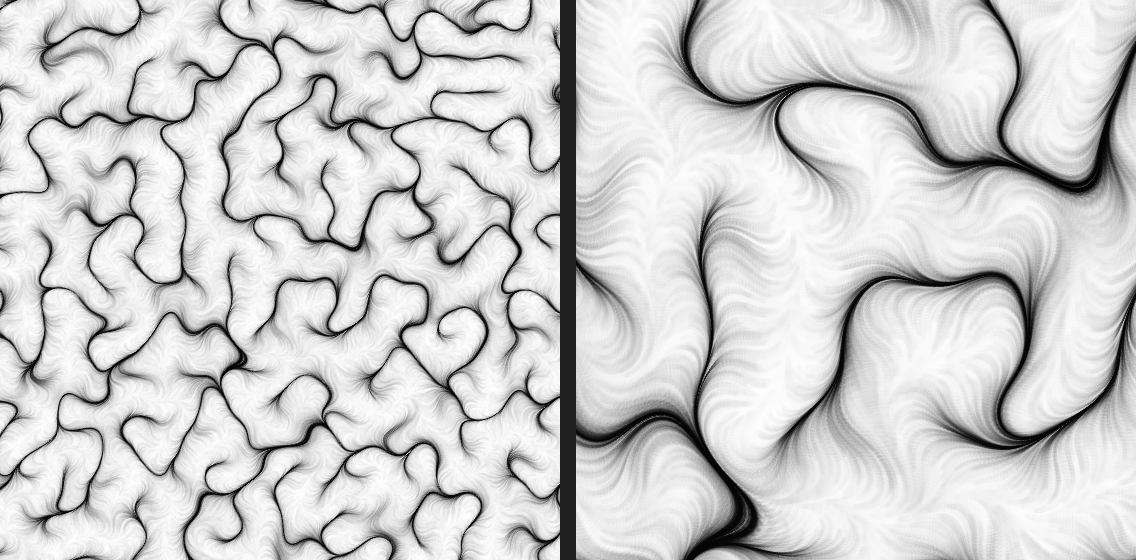
Left: the whole. Right: its middle third, enlarged.
Give the GLSL for this pattern, as a WebGL 1 fragment shader.

```glsl
precision highp float;

uniform vec2 u_resolution;

const float CELLS = 12.0;       // flow cells across the canvas
const float SWING = 7.5;        // radians of turn per unit of noise
const float INK_STRENGTH = 0.34;
const float FINE_GRAIN = 30.0;  // seeds per flow cell
const float COARSE_GRAIN = 12.0;
const int STEPS = 48;
const vec3 PAPER = vec3(1.0);
const vec3 INK = vec3(0.02);

float hash21(vec2 p) {
  vec3 q = fract(p.xyx * 0.1031);
  q += dot(q, q.yzx + 33.33);
  return fract((q.x + q.y) * q.z);
}

vec2 hash22(vec2 p) {
  vec3 q = fract(p.xyx * vec3(0.1031, 0.1030, 0.0973));
  q += dot(q, q.yzx + 33.33);
  return fract((q.xx + q.yz) * q.zy);
}

vec2 latticeGradient(vec2 corner) {
  return normalize(hash22(corner) - 0.4999);
}

// Gradient noise: x is the value, yz its slope
vec3 gradientNoise(vec2 p) {
  vec2 i = floor(p);
  vec2 f = p - i;
  vec2 u = f * f * f * (f * (f * 6.0 - 15.0) + 10.0);
  vec2 du = 30.0 * f * f * (f * (f - 2.0) + 1.0);
  vec2 ga = latticeGradient(i);
  vec2 gb = latticeGradient(i + vec2(1.0, 0.0));
  vec2 gc = latticeGradient(i + vec2(0.0, 1.0));
  vec2 gd = latticeGradient(i + vec2(1.0, 1.0));
  float a = dot(ga, f);
  float b = dot(gb, f - vec2(1.0, 0.0));
  float c = dot(gc, f - vec2(0.0, 1.0));
  float d = dot(gd, f - vec2(1.0, 1.0));
  float twist = a - b - c + d;
  float value = mix(mix(a, b, u.x), mix(c, d, u.x), u.y);
  vec2 slope = mix(mix(ga, gb, u.x), mix(gc, gd, u.x), u.y)
             + du * (u.yx * twist + vec2(b, c) - a);
  return vec3(value, slope);
}

// Sparse seeds with a mean of one
float seedGrain(vec2 p, float frequency) {
  float h = hash21(floor(p * frequency));
  h *= h;
  return 5.0 * h * h;
}

// Follow the flow upstream, adding up the ink carried down to p
float inkDensity(vec2 p, float swing) {
  float logCrowding = 0.0;
  float ink = 0.0;
  for (int i = 0; i < STEPS; i++) {
    float stride = 0.015 + 0.0012 * float(i);
    vec3 n = gradientNoise(p);
    float angle = swing * n.x;
    vec2 flow = vec2(cos(angle), sin(angle));
    float divergence = swing * dot(n.yz, vec2(-flow.y, flow.x));
    logCrowding = min(logCrowding - divergence * stride, 7.0);
    float crowding = exp(logCrowding);
    float seeds = mix(seedGrain(p, FINE_GRAIN), seedGrain(p, COARSE_GRAIN),
                      smoothstep(1.0, 4.0, crowding));
    ink += crowding * seeds * stride;
    p -= flow * stride;
  }
  return ink;
}

float paperLight(vec2 pixel) {
  vec2 p = pixel / min(u_resolution.x, u_resolution.y) * CELLS + vec2(37.3, 18.6);
  return exp(-INK_STRENGTH * inkDensity(p, SWING));
}

void main() {
  // Two diagonal samples smooth the thin lines
  vec2 offset = vec2(0.25, 0.22);
  float light = 0.5 * (paperLight(gl_FragCoord.xy - offset)
                     + paperLight(gl_FragCoord.xy + offset));
  gl_FragColor = vec4(mix(INK, PAPER, light), 1.0);
}
```
